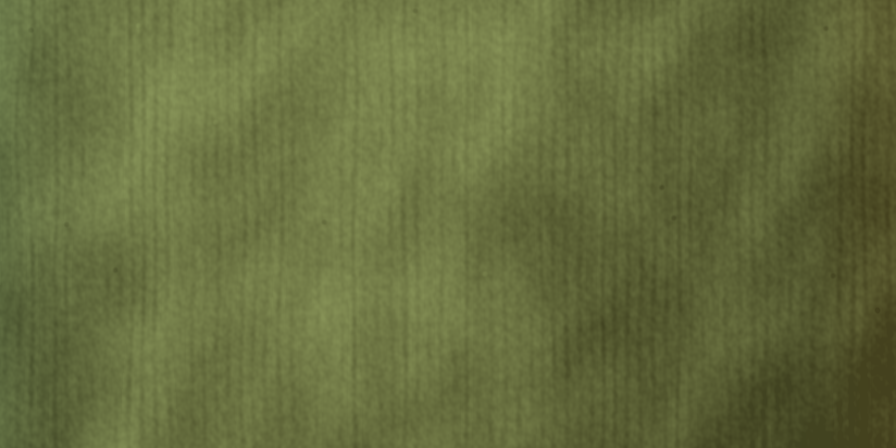
A Shadertoy shader for this texture:

```glsl
// Green ribbed wrapping paper under soft, uneven light.
// Broad gradient noise shades the sheet; thin wavering vertical ribs,
// fine grain and scattered flecks are added, then a colour ramp is applied.

vec2 hash2(vec2 cell) {
    vec3 q = fract(cell.xyx * vec3(0.1031, 0.1030, 0.0973));
    q += dot(q, q.yzx + 33.33);
    return fract((q.xx + q.yz) * q.zy);
}

float cornerSlope(vec2 cell, vec2 offset) {
    float angle = 6.2832 * hash2(cell).x;
    return dot(vec2(cos(angle), sin(angle)), offset);
}

float gradientNoise(vec2 p) {
    vec2 i = floor(p), f = fract(p);
    vec2 w = f * f * f * (f * (f * 6.0 - 15.0) + 10.0);
    vec2 e = vec2(0.0, 1.0);
    return mix(mix(cornerSlope(i, f), cornerSlope(i + e.yx, f - e.yx), w.x),
               mix(cornerSlope(i + e, f - e), cornerSlope(i + 1.0, f - 1.0), w.x), w.y);
}

// Slanted soft undulations with falloff towards the edges
float sheetLight(vec2 p, float width) {
    float x = p.x / width;
    float light = 0.88 - 0.70 * smoothstep(0.40, 0.95, x);
    light -= 0.30 * (1.0 - smoothstep(0.0, 0.16, x));
    light -= 0.25 * smoothstep(0.92, 1.01, x);
    light -= 0.30 * (1.0 - p.y) * (1.0 - p.y);
    vec2 slanted = vec2(p.x - 0.35 * p.y, p.y);
    light += 0.48 * gradientNoise(slanted * vec2(3.4, 2.1) + vec2(7.3, 2.6));
    light += 0.34 * gradientNoise(slanted * vec2(7.0, 4.5) + vec2(21.7, 13.2));
    light += 0.16 * gradientNoise(p * vec2(20.0, 8.0) + vec2(3.1, 33.4));
    return light;
}

// Narrow dark grooves, each with its own depth that varies along its length
float ribs(vec2 p) {
    float phase = p.x * 36.0 + 0.5 * gradientNoise(p * vec2(9.0, 3.0) + 40.0);
    float rib = floor(phase);
    float groove = smoothstep(0.36, 0.0, abs(fract(phase) - 0.5));
    float depth = 0.25 + 0.8 * hash2(vec2(rib, 5.0)).x;
    depth += 0.9 * gradientNoise(vec2(rib * 0.73, p.y * 7.0));
    return (0.3 - groove) * max(depth, 0.0);
}

// Slightly slanted paper grain at two scales
float grain(vec2 p) {
    vec2 slanted = vec2(p.x + 0.4 * p.y, p.y - 0.3 * p.x);
    return 0.23 * gradientNoise(slanted * vec2(58.0, 44.0))
         + 0.14 * gradientNoise(p * vec2(105.0, 85.0) + 9.0);
}

// Rare soft flecks, either dark or pale
float flecks(vec2 p) {
    vec2 cell = floor(p * 9.0);
    vec2 kind = hash2(cell + 71.0);
    vec2 centre = 0.2 + 0.6 * hash2(cell + 17.0);
    float spot = smoothstep(0.08, 0.015, length(fract(p * 9.0) - centre));
    return spot * step(kind.x, 0.12) * (kind.y < 0.6 ? -0.30 : 0.20);
}

void mainImage(out vec4 fragColor, in vec2 fragCoord) {
    vec2 p = fragCoord / iResolution.y;
    float width = iResolution.x / iResolution.y;
    float x = p.x / width;

    float tone = sheetLight(p, width) + 0.19 * ribs(p) + grain(p) + flecks(p);
    tone = clamp(tone, -0.3, 1.2);

    // Olive shadow to leaf green, cooler at the left and warmer at the right
    vec3 color = mix(vec3(0.31, 0.325, 0.17), vec3(0.49, 0.53, 0.31), tone);
    color += vec3(-0.025, 0.002, 0.014) * exp(-x * 11.0);
    color += vec3(0.012, -0.008, -0.012) * smoothstep(0.88, 1.0, x);
    fragColor = vec4(color, 1.0);
}
```
